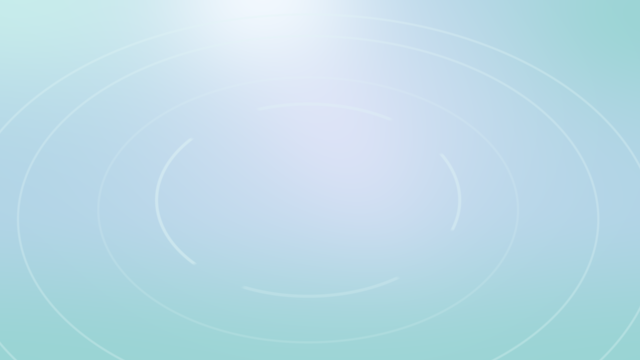
A Shadertoy shader for this background:

```glsl
// Soft pastel aqua gradient with a lavender light beam and thin elliptical rings.

#define TEAL vec3(0.60, 0.83, 0.83)
#define BLUE vec3(0.69, 0.83, 0.90)
#define MINT vec3(0.78, 0.93, 0.92)
#define LAVENDER vec3(0.90, 0.90, 0.98)
#define WHITE vec3(0.96, 0.98, 1.0)
#define LINE_COLOR vec3(0.88, 0.96, 0.96)
#define RING_WIDTH 0.0030
#define ARC_WIDTH 0.0042
#define BEAM_DIR vec2(0.53, -0.85)

// Gaussian falloff with separate radii.
float glow(vec2 offset, vec2 radii) {
    vec2 q = offset / radii;
    return exp(-dot(q, q));
}

// Approximate signed distance to an axis-aligned ellipse.
float ellipseDistance(vec2 offset, vec2 radii) {
    float k = length(offset / radii);
    return k * (k - 1.0) / max(length(offset / (radii * radii)), 1e-4);
}

// Soft line coverage around zero distance.
float stroke(float distance, float halfWidth) {
    float blur = 1.0 / iResolution.y;
    return 1.0 - smoothstep(halfWidth - blur, halfWidth + blur, abs(distance));
}

vec3 background(vec2 p) {
    vec3 color = mix(TEAL, BLUE, smoothstep(0.0, 0.44, p.y));

    // Coloured light in the upper corners.
    color = mix(color, MINT, 0.95 * glow(p - vec2(0.05, 1.02), vec2(0.62, 0.30)));
    color = mix(color, TEAL, glow(p - vec2(1.77, 0.95), vec2(0.40, 0.26)));

    // Wide lavender haze with a slanted core.
    vec2 fromCore = p - vec2(0.926, 0.653);
    vec2 alongBeam = vec2(dot(fromCore, BEAM_DIR),
                          dot(fromCore, vec2(-BEAM_DIR.y, BEAM_DIR.x)));
    color = mix(color, LAVENDER, 0.62 * glow(fromCore, vec2(0.55, 0.42)));
    color = mix(color, LAVENDER, 0.45 * glow(alongBeam, vec2(0.32, 0.17)));

    // Bright source at the top edge.
    return mix(color, WHITE, 0.92 * glow(p - vec2(0.73, 1.02), vec2(0.29, 0.24)));
}

// Three complete rings, partly beyond the canvas.
float rings(vec2 p) {
    // Centre height, horizontal radius, vertical radius, opacity.
    vec4 ringShapes[3] = vec4[3](
        vec4(0.340, 0.972, 0.620, 0.34),
        vec4(0.391, 0.806, 0.509, 0.32),
        vec4(0.417, 0.583, 0.368, 0.18));
    float cover = 0.0;
    for (int i = 0; i < 3; i++) {
        vec4 ring = ringShapes[i];
        float d = ellipseDistance(p - vec2(0.856, ring.x), ring.yz);
        cover = max(cover, ring.w * stroke(d, RING_WIDTH));
    }
    return cover;
}

// Four separate segments of the inner ellipse.
float arcs(vec2 p) {
    // Middle angle, half span, opacity.
    vec3 arcShapes[4] = vec3[4](
        vec3(3.157, 0.710, 0.48),
        vec3(1.449, 0.459, 0.32),
        vec3(0.092, 0.410, 0.42),
        vec3(-1.475, 0.539, 0.26));
    vec2 radii = vec2(0.421, 0.267);
    vec2 offset = p - vec2(0.856, 0.444);
    float line = stroke(ellipseDistance(offset, radii), ARC_WIDTH);
    vec2 direction = normalize(offset / radii + vec2(1e-6));
    float cover = 0.0;
    for (int i = 0; i < 4; i++) {
        vec3 arc = arcShapes[i];
        float facing = dot(direction, vec2(cos(arc.x), sin(arc.x)));
        float turn = acos(clamp(facing, -1.0, 1.0));
        float span = 1.0 - smoothstep(arc.y - 0.02, arc.y + 0.02, turn);
        cover = max(cover, arc.z * line * span);
    }
    return cover;
}

void mainImage(out vec4 fragColor, in vec2 fragCoord) {
    vec2 p = fragCoord / iResolution.xy * vec2(16.0 / 9.0, 1.0);
    vec3 color = background(p);
    color = mix(color, LINE_COLOR, max(rings(p), arcs(p)));
    fragColor = vec4(color, 1.0);
}
```
